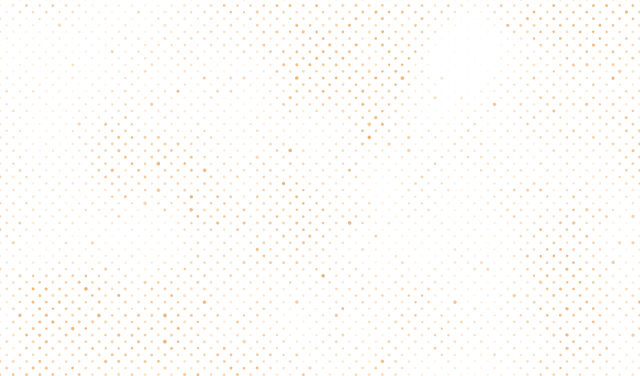
A Shadertoy shader for this pattern:

```glsl
#define ROW_STEP 0.01753
#define LATTICE_ORIGIN vec2(0.0004, 0.0036)
#define DOT_RADIUS 0.0033
#define SIZE_VARIATION 0.28
#define JITTER 0.0007
#define ROUGHNESS 0.0006
#define PAPER vec3(1.0)
#define INK_LIGHT vec3(0.98, 0.76, 0.53)
#define INK_DARK vec3(0.92, 0.66, 0.40)
#define WORN_FROM vec2(1.26, 0.90)
#define WORN_TO vec2(1.04, 0.52)
#define WORN_WIDTH 0.15

float hash(vec2 p) {
    vec3 q = fract(vec3(p.xyx) * 0.1031);
    q += dot(q, q.yzx + 33.33);
    return fract((q.x + q.y) * q.z);
}

float valueNoise(vec2 p) {
    vec2 cell = floor(p);
    vec2 f = fract(p);
    f = f * f * (3.0 - 2.0 * f);
    float low = mix(hash(cell), hash(cell + vec2(1.0, 0.0)), f.x);
    float high = mix(hash(cell + vec2(0.0, 1.0)), hash(cell + 1.0), f.x);
    return mix(low, high, f.y);
}

float fractalNoise(vec2 p) {
    float sum = 0.0;
    float weight = 0.5;
    for (int octave = 0; octave < 4; octave++) {
        sum += weight * valueNoise(p);
        p = p * 2.03 + 17.1;
        weight *= 0.5;
    }
    return sum / 0.9375;
}

float segmentDistance(vec2 p, vec2 a, vec2 b) {
    vec2 along = b - a;
    float t = clamp(dot(p - a, along) / dot(along, along), 0.0, 1.0);
    return length(p - a - along * t);
}

// Ink strength: broad patches, a worn streak and a heavier right corner
float inkCoverage(vec2 p) {
    float patches = smoothstep(0.22, 0.72, fractalNoise(p * 4.5 + 7.3));
    float streak = segmentDistance(p, WORN_FROM, WORN_TO);
    float worn = 1.0 - smoothstep(0.0, WORN_WIDTH, streak);
    float heavy = 1.0 - smoothstep(0.1, 0.5, length(p - vec2(1.57, 0.82)));
    return clamp(0.22 + 0.68 * patches + 0.25 * heavy - 0.55 * worn, 0.06, 1.0);
}

void mainImage(out vec4 fragColor, in vec2 fragCoord) {
    vec2 p = fragCoord / iResolution.y;
    float pixel = 1.0 / iResolution.y;

    // Nearest point of the staggered lattice
    vec2 local = (p - LATTICE_ORIGIN) / ROW_STEP;
    vec2 id = floor(0.5 * vec2(local.x + local.y, local.y - local.x) + 0.5);
    vec2 center = LATTICE_ORIGIN + ROW_STEP * vec2(id.x - id.y, id.x + id.y);

    // Variation of each dot
    vec2 seed = id + 200.0;
    float sizeRandom = hash(seed + 31.7);
    float inkRandom = hash(seed + 71.3);
    float heavyDot = step(0.965, hash(seed + 113.9));
    vec2 shift = JITTER * (vec2(hash(seed), hash(seed + 57.1)) - 0.5);

    // Slightly ragged disc
    float coverage = inkCoverage(center);
    float radius = DOT_RADIUS * (0.86 + SIZE_VARIATION * (sizeRandom - 0.5)
        + 0.22 * coverage + 0.25 * heavyDot);
    float ragged = ROUGHNESS * (valueNoise(p * 450.0) - 0.5);
    float edge = length(p - center - shift) - radius + ragged;
    float dotMask = 1.0 - smoothstep(-0.8 * pixel, 0.8 * pixel, edge);

    // Uneven ink on paper
    float grain = 0.85 + 0.15 * valueNoise(p * 380.0 + 5.0);
    float strength = coverage * (0.6 + 0.6 * inkRandom) + 0.3 * heavyDot;
    float alpha = dotMask * grain * clamp(strength, 0.0, 1.0);
    vec3 ink = mix(INK_LIGHT, INK_DARK, clamp(0.7 * inkRandom + 0.3 * heavyDot, 0.0, 1.0));
    fragColor = vec4(mix(PAPER, ink, alpha), 1.0);
}
```
